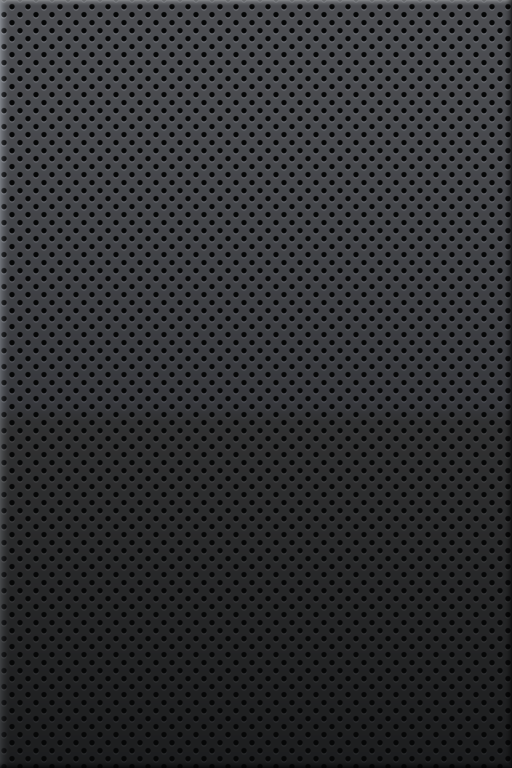
This pattern is drawn by a Shadertoy shader. Its source:

```glsl
// Dark perforated metal sheet: staggered round holes, vertical shading, bevelled border.
#define CELLS vec2(32.0, 48.0)           // repeats across and down, two holes each
#define HOLE_OFFSET vec2(0.75, 0.417)    // first hole in its cell, from the top left
#define HOLE_RADIUS 0.168
#define RIM_SHIFT 0.085                  // drop of the lit lower rim, in cells
#define RIM_GAIN 0.42
#define BEVEL 0.011                      // border width, in canvas heights
#define TOP_TONE vec3(0.298, 0.304, 0.320)
#define MID_TONE vec3(0.212, 0.217, 0.234)
#define LOW_TONE vec3(0.192, 0.194, 0.198)
#define BASE_TONE vec3(0.108, 0.112, 0.117)
#define HOLE_TONE vec3(0.025, 0.026, 0.029)
#define BREAK 0.54                       // depth where the cool sheen ends

// Distance to the nearest hole centre of the staggered grid.
float holeDistance(vec2 cell) {
    vec2 q = cell - HOLE_OFFSET;
    vec2 first = fract(q + 0.5) - 0.5;
    vec2 second = fract(q) - 0.5;
    return min(length(first), length(second));
}

// Antialiased disc coverage.
float disc(float dist, float radius, float blur) {
    return 1.0 - smoothstep(radius - blur, radius + blur, dist);
}

// Sheet colour by depth, 0 at the top and 1 at the bottom.
vec3 sheetTone(float depth) {
    float fall = clamp(depth / BREAK, 0.0, 1.0);
    vec3 upper = mix(TOP_TONE, MID_TONE, pow(fall, 1.5));
    vec3 lower = mix(LOW_TONE, BASE_TONE, clamp((depth - BREAK) / (1.0 - BREAK), 0.0, 1.0));
    return mix(upper, lower, smoothstep(BREAK - 0.015, BREAK + 0.015, depth));
}

// Soft band that fades away from an edge.
float edgeBand(float dist, float width) {
    float t = clamp(1.0 - dist / width, 0.0, 1.0);
    return t * t;
}

void mainImage(out vec4 fragColor, in vec2 fragCoord) {
    vec2 uv = fragCoord / iResolution.xy;
    uv.y = 1.0 - uv.y;
    vec2 cell = uv * CELLS;
    float blur = max(0.035, 0.75 * CELLS.y / iResolution.y);

    // Sheet with lit lower rims, then the holes
    vec3 color = sheetTone(uv.y);
    float rim = disc(holeDistance(cell - vec2(0.0, RIM_SHIFT)), HOLE_RADIUS, blur);
    color *= 1.0 + RIM_GAIN * rim;
    float hole = disc(holeDistance(cell), HOLE_RADIUS, blur);
    color = mix(color, HOLE_TONE, hole);

    // Bevel: light on the top and left, shade on the right and bottom
    float aspect = iResolution.x / iResolution.y;
    float left = edgeBand(uv.x * aspect, BEVEL * 1.3);
    float right = edgeBand((1.0 - uv.x) * aspect, BEVEL);
    float top = edgeBand(uv.y, BEVEL * 0.8);
    float bottom = edgeBand(1.0 - uv.y, BEVEL);
    color += vec3(0.23, 0.24, 0.25) * left * mix(1.0, 0.4, uv.y);
    color = mix(color, vec3(0.56, 0.57, 0.58), 0.85 * top);
    color *= 1.0 - 0.6 * max(right, bottom);

    fragColor = vec4(color, 1.0);
}
```
